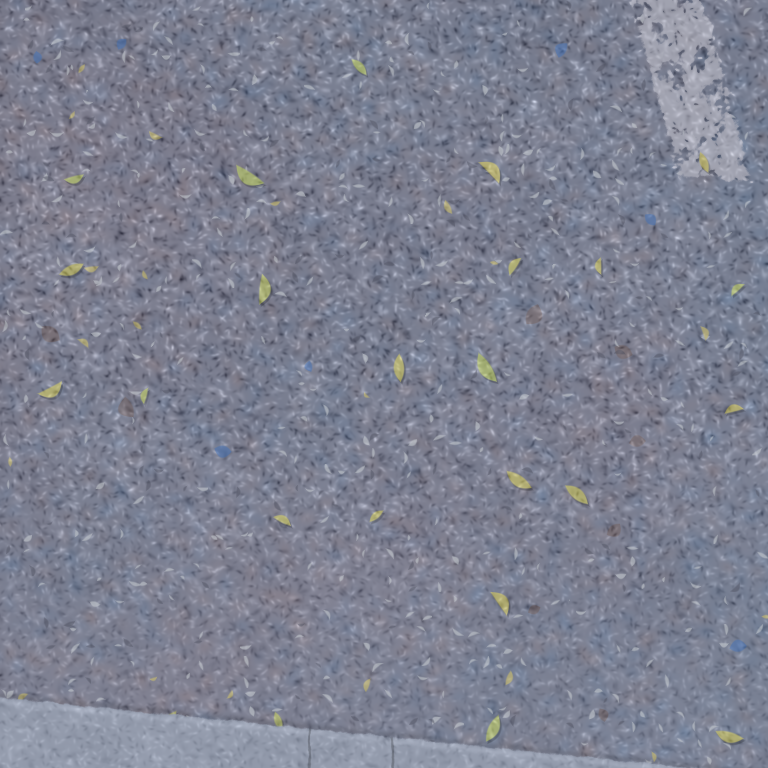
Write a Shadertoy shader that draws this texture.

```glsl
// Worn blue-grey asphalt with fallen leaves, a faded paint stripe and a kerb.
// Cellular layers of oriented soft chips make the aggregate; sparse grid
// scatter places leaves, stains and flakes; layered sines roughen the edges.

const vec3 ASPHALT = vec3(0.482, 0.497, 0.567);
const vec3 KERB = vec3(0.575, 0.605, 0.672);
const vec3 PAINT = vec3(0.650, 0.655, 0.705);
const vec3 LEAF_GREEN = vec3(0.66, 0.71, 0.46);
const vec3 LEAF_YELLOW = vec3(0.74, 0.70, 0.45);
const vec3 BLUE_STAIN = vec3(0.33, 0.46, 0.67);
const vec3 BROWN_STAIN = vec3(0.46, 0.40, 0.40);
const vec3 PALE_FLAKE = vec3(0.77, 0.79, 0.81);

vec3 hash3(vec2 p) {
    vec3 q = fract(p.xyx * vec3(0.1031, 0.1030, 0.0973));
    q += dot(q, q.yxz + 33.33);
    return fract((q.xxy + q.yzz) * q.zyx);
}

// Coordinates of v in a frame whose long axis points along the angle
vec2 toFrame(vec2 v, float angle) {
    float c = cos(angle), s = sin(angle);
    return vec2(c * v.x + s * v.y, c * v.y - s * v.x);
}

// Layered sines, roughly -1 to 1
float waves(vec2 p) {
    float sum = 0.0, amp = 0.5;
    for (int i = 0; i < 5; i++) {
        sum += amp * sin(p.x + 1.3 * sin(p.y)) * cos(p.y + 0.7 * sin(p.x));
        p = toFrame(p, 1.1) * 1.9 + 2.7;
        amp *= 0.6;
    }
    return sum;
}

// Cellular noise: one soft elongated chip of random tone per cell
float chips(vec2 p, float grid, vec2 radii, float seed) {
    p *= grid;
    vec2 base = floor(p);
    float tone = 0.0;
    for (int y = -1; y <= 1; y++)
    for (int x = -1; x <= 1; x++) {
        vec2 cell = base + vec2(x, y);
        vec3 h = hash3(cell + seed);
        float angle = -0.45 + 2.8 * (hash3(cell + seed + 31.0).x - 0.5);
        vec2 q = toFrame(p - cell - h.xy, angle) / radii;
        tone += (2.0 * h.z - 1.0) * exp(-dot(q, q));
    }
    return tone;
}

// Sparse pointed, slightly bent shapes on a jittered grid
float scatter(vec2 p, float grid, float chance, vec2 halfSize, float seed) {
    vec2 cell = floor(p * grid);
    vec3 h = hash3(cell + seed);
    vec3 k = hash3(cell + seed + 57.0);
    vec2 q = toFrame((fract(p * grid) - mix(vec2(0.25), vec2(0.75), h.xy)) / grid, 6.283 * k.x);
    vec2 size = halfSize * mix(0.45, 1.0, k.y);
    q.y += (k.z - 0.5) * 0.8 * q.x * q.x / size.x;
    float along = q.x / size.x;
    float dist = abs(q.y) - size.y * (1.0 - along * along);
    return step(h.z, chance) * smoothstep(0.0014, -0.0014, dist);
}

vec3 asphalt(vec2 p, float grain) {
    float cloud = waves(p * 9.0 + 4.0);
    float roughness = mix(0.72, 1.08, smoothstep(0.1, 0.5, p.y));
    vec3 color = ASPHALT + grain * roughness;
    color += 0.014 * cloud + 0.018 * (0.5 - p.y);
    // Warm and cool drifts of dust
    color += vec3(0.012, -0.004, -0.010) * (waves(p * 5.0 + 8.0) + 0.5 - p.x);
    color += vec3(0.025, 0.0, -0.018) * chips(p, 42.0, vec2(0.5, 0.35), 90.0);
    // Stains and pale flakes
    color = mix(color, BROWN_STAIN + grain, 0.6 * scatter(p, 8.0, 0.22, vec2(0.016, 0.011), 11.0));
    color = mix(color, BLUE_STAIN + 0.5 * grain, 0.75 * scatter(p, 9.0, 0.13, vec2(0.013, 0.009), 23.0));
    float flakes = scatter(p, 48.0, 0.13 + 0.08 * cloud, vec2(0.0085, 0.0024), 37.0);
    flakes = max(flakes, scatter(p + 0.007, 34.0, 0.10, vec2(0.007, 0.0034), 41.0));
    color = mix(color, PALE_FLAKE, 0.6 * flakes);
    return mix(color, vec3(0.31, 0.32, 0.38), 0.5 * scatter(p, 40.0, 0.08, vec2(0.008, 0.003), 61.0));
}

vec3 addPaint(vec3 color, vec2 p, float grain) {
    vec2 q = p - vec2(0.868 + 0.27 * (1.0 - p.y), 0.768);
    float ragged = 0.005 * waves(p * 110.0) + 0.05 * grain;
    float inside = min(0.046 - abs(q.x), q.y + 0.10 * q.x) + ragged;
    float wear = smoothstep(-0.5, -0.15, waves(p * 55.0 + 3.0) + 5.0 * grain);
    return mix(color, PAINT + 0.7 * grain, 0.88 * wear * smoothstep(-0.002, 0.003, inside));
}

vec3 addLeaves(vec3 color, vec2 p, float grain) {
    vec2 size = vec2(0.023, 0.0085);
    float shadow = scatter(p + vec2(-0.002, 0.003), 7.0, 0.42, size, 71.0);
    color *= 1.0 - 0.22 * shadow;
    vec3 tint = mix(LEAF_GREEN, LEAF_YELLOW, hash3(floor(p * 7.0) + 5.0).x);
    color = mix(color, tint + 0.9 * grain, 0.92 * scatter(p, 7.0, 0.42, size, 71.0));
    float scraps = scatter(p + 0.03, 11.0, 0.16, vec2(0.010, 0.004), 83.0);
    return mix(color, LEAF_YELLOW + grain, 0.75 * scraps);
}

vec3 addKerb(vec3 color, vec2 p, float grain) {
    float height = 0.092 - 0.102 * p.x - p.y + 0.0028 * waves(p * 90.0);
    vec3 stone = KERB + 0.55 * grain + 0.015 * waves(p * 30.0);
    stone += 0.05 * exp(-pow((height - 0.005) / 0.004, 2.0));
    // Two fine joints across the stone
    for (int i = 0; i < 2; i++) {
        float joint = abs(p.x - 0.403 - 0.108 * float(i) + 0.002 * waves(p * 70.0));
        stone *= 1.0 - 0.22 * smoothstep(0.0025, 0.0005, joint);
    }
    color *= 1.0 - 0.10 * exp(-pow((height + 0.003) / 0.004, 2.0));
    return mix(color, stone, smoothstep(-0.0015, 0.0015, height));
}

void mainImage(out vec4 fragColor, in vec2 fragCoord) {
    vec2 p = fragCoord / iResolution.y;
    float grain = 0.115 * chips(p, 72.0, vec2(0.44, 0.22), 0.0)
                + 0.140 * chips(p, 135.0, vec2(0.46, 0.24), 17.0);
    vec3 color = asphalt(p, grain);
    color = addPaint(color, p, grain);
    color = addLeaves(color, p, grain);
    color = addKerb(color, p, grain);
    fragColor = vec4(clamp(color, 0.0, 1.0), 1.0);
}
```
